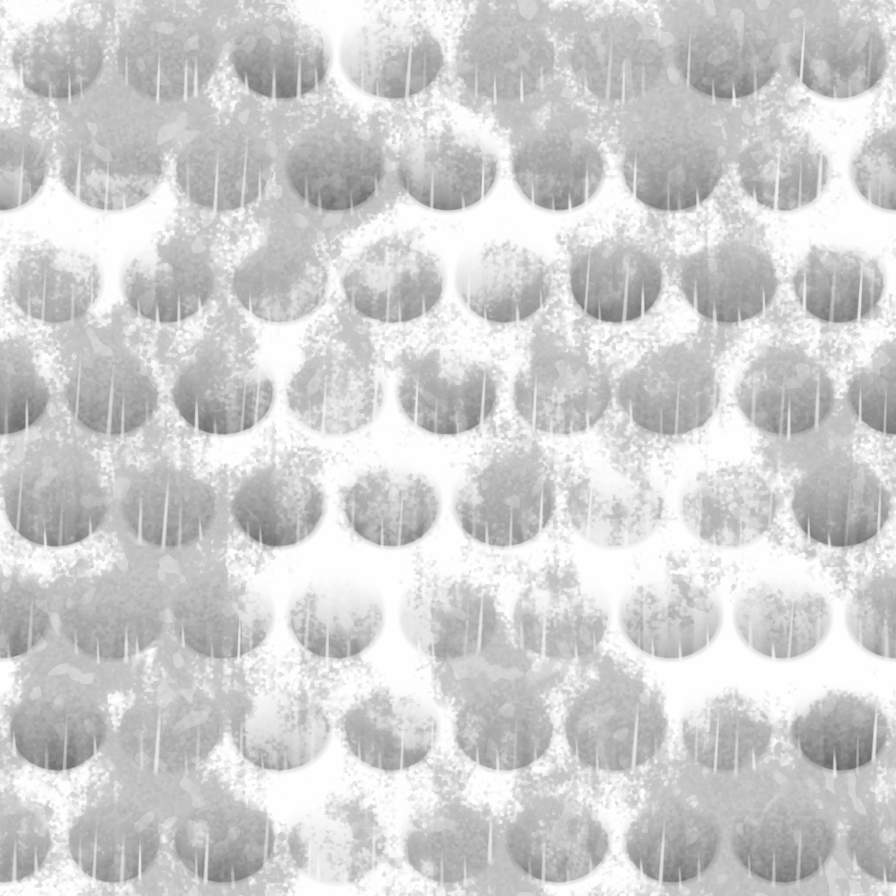
This texture map is drawn by a three.js fragment shader. Its source:

```glsl
varying vec2 vUv;

const float TILES = 8.0;            // scales across and down
const float CENTER_Y = 0.5;         // height where the round lower edge starts
const float DROP = 0.385;           // depth of the round lower edge
const float HALF_WIDTH_MIN = 0.40;
const float HALF_WIDTH_MAX = 0.455;
const float EDGE_SOFT = 0.022;
const float HALO_SIZE = 0.05;
const float SHADE_MIN = 0.05;       // darkness at the foot of a scale
const float SHADE_MAX = 0.43;
const float DIRT_DEPTH = 0.235;
const float STREAK_WIDTH = 0.026;
const int STREAKS = 4;              // per scale
const float WHITE = 0.995;
const float TAU = 6.28318;

vec3 hash3(vec2 p) {
  vec3 q = fract((p.xyx + 5.7) * vec3(0.1031, 0.1030, 0.0973));
  q += dot(q, q.yxz + 33.33);
  return fract((q.xxy + q.yzz) * q.zyx);
}

// Smooth cellular noise that wraps after n cells
float cellNoise(vec2 uv, vec2 n, float seed) {
  vec2 p = uv * n;
  vec2 cell = floor(p);
  float sum = 0.0;
  float total = 0.0;
  for (int j = -1; j <= 1; j++) {
    for (int i = -1; i <= 1; i++) {
      vec2 c = cell + vec2(float(i), float(j));
      vec3 r = hash3(mod(c, n) + seed);
      vec2 d = c + r.xy - p;
      float w = exp(-6.0 * dot(d, d));
      sum += w * r.z;
      total += w;
    }
  }
  return sum / total;
}

float cloud(vec2 uv) {
  float sum = 0.0;
  float total = 0.0;
  float amp = 1.0;
  float n = 6.0;
  for (int i = 0; i < 5; i++) {
    sum += amp * cellNoise(uv, vec2(n), 13.0 * float(i));
    total += amp;
    amp *= 0.62;
    n *= 2.0;
  }
  return sum / total;
}

// Pale runs that taper upward from the lower edge
float streaks(vec2 p, vec2 id, float halfWidth) {
  float result = 0.0;
  for (int k = 0; k < STREAKS; k++) {
    vec3 r = hash3(id + vec2(17.0 * float(k) + 31.0, 43.0));
    float x = ((float(k) + 0.15 + 0.7 * r.x) / float(STREAKS) - 0.5) * 0.8;
    float arc = sqrt(max(0.0, 1.0 - x * x / (halfWidth * halfWidth)));
    float rise = p.y - (CENTER_Y - DROP * arc - 0.08);
    float t = rise / mix(0.25, 0.85, r.y * r.y);
    float w = STREAK_WIDTH * mix(1.0, 0.25, clamp(t, 0.0, 1.0)) * mix(0.6, 1.1, r.z);
    float dx = abs(p.x - x - (r.y - 0.5) * 0.16 * rise);
    float run = 1.0 - smoothstep(w * 0.2, w + 0.008, dx);
    run *= smoothstep(0.0, 0.14, t) * (1.0 - smoothstep(0.45, 1.0, t));
    result = max(result, run * mix(0.3, 1.0, fract(r.x * 7.0 + r.z)));
  }
  return result;
}

void main() {
  // Staggered grid of scales
  vec2 grid = vUv * TILES;
  float row = floor(grid.y);
  grid.x += 0.5 * mod(row + 1.0, 2.0);
  vec2 id = vec2(mod(floor(grid.x), TILES), mod(row, TILES));
  vec2 p = vec2(fract(grid.x) - 0.5, fract(grid.y));
  vec3 rnd = hash3(id + 71.0);

  // Rounded body, crisp below and faded above
  float halfWidth = mix(HALF_WIDTH_MIN, HALF_WIDTH_MAX, rnd.x);
  vec2 q = vec2(p.x - (rnd.y - 0.5) * 0.03, p.y - CENTER_Y);
  q.y *= q.y < 0.0 ? halfWidth / DROP : 0.9;
  float d = length(q) - halfWidth;
  float soft = mix(EDGE_SOFT, 0.24, smoothstep(0.0, 0.42, q.y));
  float body = 1.0 - smoothstep(-soft, 0.012, d);
  float halo = 1.0 - smoothstep(-0.01, HALO_SIZE, d);
  halo *= 1.0 - smoothstep(-0.1, 0.3, q.y);

  // Wrapping noise layers
  vec2 warped = vUv + 0.006 * sin(TAU * (vUv.yx * vec2(9.0, 7.0) + vUv * vec2(4.0, 5.0)));
  float grain = cellNoise(vUv, vec2(256.0), 90.0) - 0.5;
  float wash = cellNoise(vUv, vec2(110.0, 9.0), 120.0) - 0.5;
  float flakes = smoothstep(0.72, 0.88, cellNoise(warped, vec2(72.0, 60.0), 150.0));

  // Patchy dirt with grainy borders
  float dirt = cloud(warped) + 0.16 * grain + 0.08 * wash + mix(-0.045, 0.07, body);
  dirt = smoothstep(0.37, 0.60, dirt) * (1.0 - 0.3 * flakes);

  // Shade gathered at the foot of each scale
  float rise = clamp((p.y - CENTER_Y + DROP) / 0.8, 0.0, 1.0);
  float depth = mix(SHADE_MIN, SHADE_MAX, rnd.z);
  float shade = body * depth * pow(1.0 - rise, 1.35) * (1.0 + 0.35 * wash);
  shade = max(shade, halo * (0.05 + 0.25 * depth));

  float value = WHITE * (1.0 - DIRT_DEPTH * dirt) * (1.0 - shade);
  value += 0.05 * grain * (dirt + body * 0.5);
  value = mix(value, 0.97, 0.85 * streaks(p, id, halfWidth) * step(value, 0.97));
  gl_FragColor = vec4(vec3(clamp(value, 0.0, 1.0)), 1.0);
}
```
